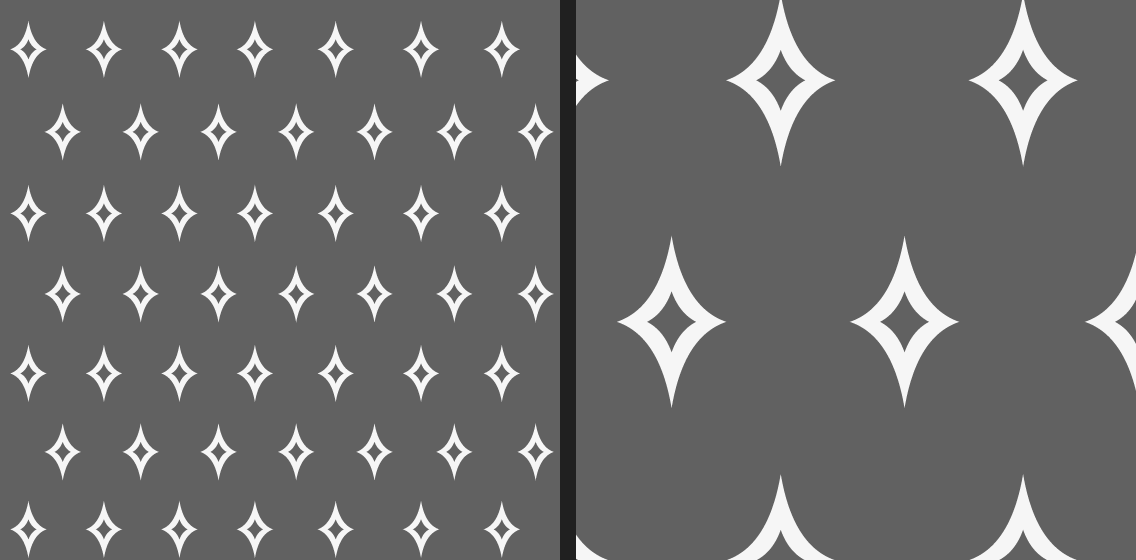
Left, the full canvas; right, a detail of the centre.
This pattern is drawn by a WebGL 2 fragment shader. Its source:

```glsl
#version 300 es
precision highp float;

uniform vec2 u_resolution;
out vec4 fragColor;

const vec3 GROUND = vec3(0.38);
const vec3 STAR_WHITE = vec3(0.965);

const int ROWS = 7;
const int COLUMNS = 7;
const int SUBSAMPLES = 4;

// Half extents of each outline, and the control point of its concave side
const vec2 OUTER_HALF = vec2(0.0326, 0.0514);
const vec2 OUTER_WAIST = vec2(0.0072, 0.0085);
const vec2 HOLE_HALF = vec2(0.0146, 0.0182);
const vec2 HOLE_WAIST = vec2(0.0046, 0.0052);

// Rows and columns spread apart slightly, with a small drift in spacing
float rowHeight(float row) {
    return 0.0547 + 0.1374 * row + 0.00091 * row * row;
}

float columnPosition(float column, bool shifted) {
    float plain = 0.0508 + 0.1348 * column + 0.0365 * smoothstep(3.0, 6.0, column);
    float offset = 0.112 + 0.1372 * column + 0.00059 * column * column
                 + 0.0017 * sin(1.05 * column);
    return shifted ? offset : plain;
}

// Offset from the star centre closest to the point
vec2 nearestStarOffset(vec2 point) {
    vec2 nearest = vec2(10.0);
    for (int row = 0; row < ROWS; row++) {
        bool shifted = row % 2 == 1;
        float y = rowHeight(float(row));
        for (int column = 0; column < COLUMNS; column++) {
            vec2 offset = point - vec2(columnPosition(float(column), shifted), y);
            if (dot(offset, offset) < dot(nearest, nearest)) nearest = offset;
        }
    }
    return nearest;
}

// Four-pointed outline: a quadratic Bezier per quadrant, tested in
// the barycentric coordinates of its control triangle
float insideStar(vec2 offset, vec2 halfSize, vec2 waist) {
    vec2 q = abs(offset) / halfSize;
    vec2 k = waist / halfSize;
    float middle = (1.0 - q.x - q.y) / (1.0 - k.x - k.y);
    vec2 ends = max(q - k * middle, 0.0);
    return step(2.0 * sqrt(ends.x * ends.y), middle);
}

float starRing(vec2 offset) {
    float outer = insideStar(offset, OUTER_HALF, OUTER_WAIST);
    float hole = insideStar(offset, HOLE_HALF, HOLE_WAIST);
    return outer * (1.0 - hole);
}

// Average over a grid inside the pixel to smooth the edges
float smoothStarRing(vec2 offset, vec2 pixelSize) {
    float coverage = 0.0;
    for (int j = 0; j < SUBSAMPLES; j++) {
        for (int i = 0; i < SUBSAMPLES; i++) {
            vec2 jitter = (vec2(i, j) + 0.5) / float(SUBSAMPLES) - 0.5;
            coverage += starRing(offset + jitter * pixelSize);
        }
    }
    return coverage / float(SUBSAMPLES * SUBSAMPLES);
}

void main() {
    vec2 uv = gl_FragCoord.xy / u_resolution;
    vec2 offset = nearestStarOffset(uv);
    float coverage = smoothStarRing(offset, 1.0 / u_resolution);
    fragColor = vec4(mix(GROUND, STAR_WHITE, coverage), 1.0);
}
```
